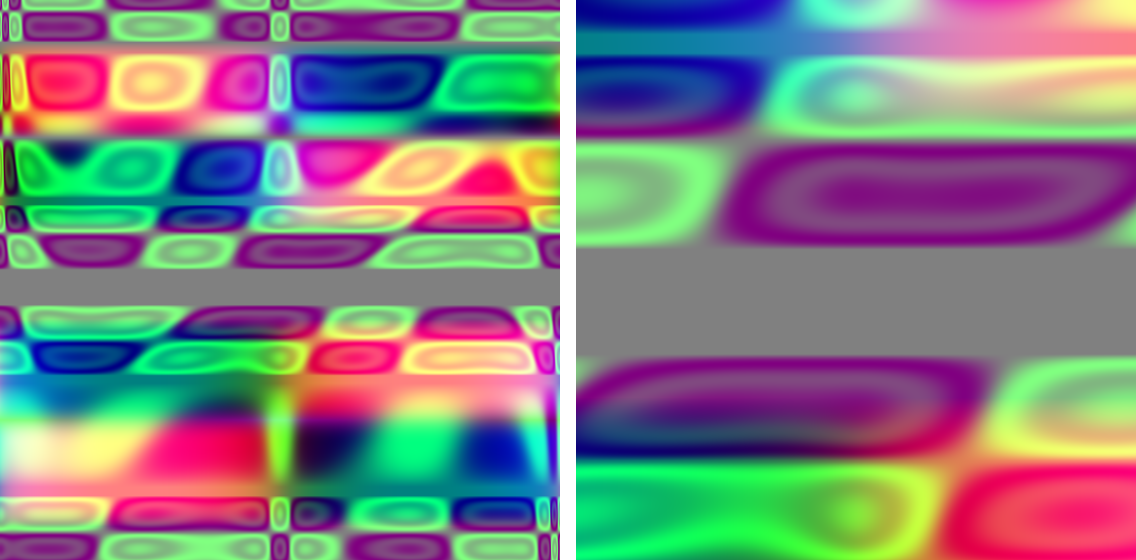
Left: the whole. Right: its middle third, enlarged.
Write a Shadertoy shader that draws this pattern.

```glsl
// Glowing interference cells: nested sines folded into rings, in uneven horizontal bands.

const float PI = 3.14159265;

// Each band: upper edge, lower edge, signed strength.
const vec3 RING_BANDS[12] = vec3[12](
    vec3(1.026, 0.980, 2.2), vec3(0.980, 0.924, -2.2),
    vec3(0.906, 0.798, -2.3), vec3(0.798, 0.753, 0.5),
    vec3(0.753, 0.646, -2.2), vec3(0.635, 0.583, -2.3),
    vec3(0.583, 0.518, 2.3), vec3(0.456, 0.392, 2.3),
    vec3(0.392, 0.329, -2.2), vec3(0.316, 0.130, -0.65),
    vec3(0.115, 0.049, -2.2), vec3(0.049, -0.010, 2.2));

const vec3 WARM_BANDS[4] = vec3[4](
    vec3(0.924, 0.755, 1.0), vec3(0.755, 0.590, -1.0),
    vec3(0.430, 0.250, -1.0), vec3(0.250, 0.060, 1.0));

// Parabolic bump, zero at both band edges.
float bump(float y, vec3 band) {
    float t = clamp((y - band.y) / (band.x - band.y), 0.0, 1.0);
    return 4.0 * t * (1.0 - t);
}

float ringStrength(float y) {
    float total = 0.0;
    for (int i = 0; i < 12; i++) {
        total += RING_BANDS[i].z * pow(bump(y, RING_BANDS[i]), 1.2);
    }
    return total;
}

float warmth(float y) {
    float total = 0.0;
    for (int i = 0; i < 4; i++) {
        float level = min(1.4 * bump(y, WARM_BANDS[i]), 1.0);
        total += WARM_BANDS[i].z * sin(0.5 * PI * level);
    }
    return total;
}

// Plateau that falls steeply to zero at the centre and side columns.
float plateau(float a) {
    return (1.0 - exp(-a / 0.09)) * (1.0 - exp(-(1.0 - a) / 0.04));
}

// Skewed columns, symmetric under a half turn about the centre.
float columns(float u, float v) {
    float a = min(abs(u), 1.0);
    float skew = 1.6 + 2.0 * abs(v);
    float swell = 3.05 * pow(max(sin(PI * pow(a, skew)), 0.0), 0.8);
    float drift = 3.15 * sin(0.5 * PI * v) * plateau(a);
    return -cos(0.5 * PI * (sign(u) * swell + drift));
}

void mainImage(out vec4 fragColor, in vec2 fragCoord) {
    vec2 uv = fragCoord / iResolution.xy;
    float u = 2.0 * uv.x - 1.0;
    float v = 2.0 * (0.49 - uv.y);

    // Green carries the folded rings.
    float ring = sin(2.7 * sin(ringStrength(uv.y) * columns(u, v)));

    // Red swaps sides from band to band; blue tints the narrow columns.
    float warm = warmth(uv.y);
    float red = -warm * sign(u) * plateau(abs(u));
    float blue = -0.7 * abs(warm) * sin(2.0 * PI * uv.y) * pow(abs(cos(PI * u)), 3.0) * sign(cos(PI * u));

    fragColor = vec4(0.5 + 0.5 * vec3(red, ring, blue), 1.0);
}
```
